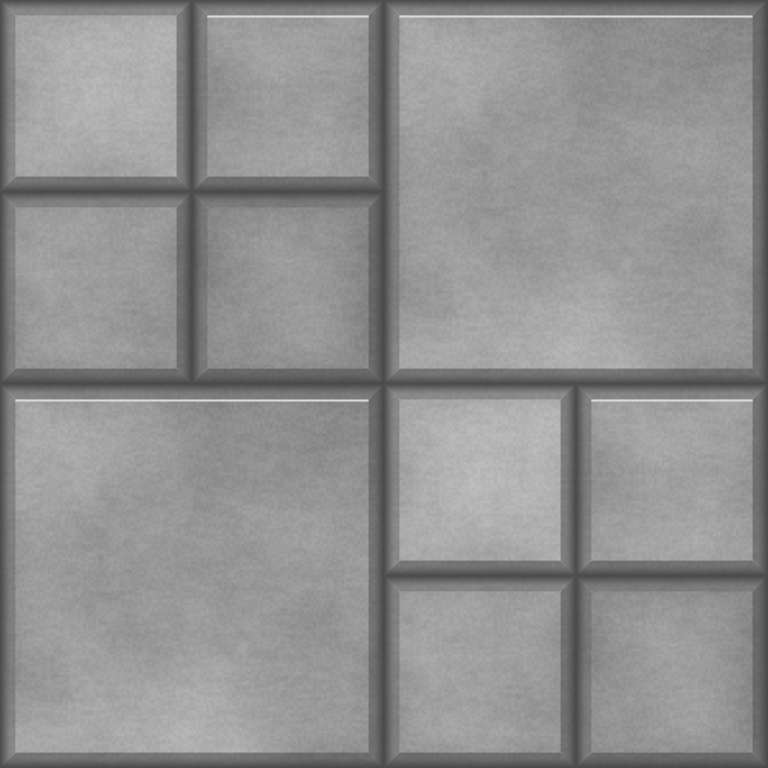
Reproduce this pattern procedurally as a Shadertoy shader.

```glsl
// Bevelled grey stone tiles: a checker of large slabs and quartets of small ones.
// Each tile is shaded from its edge distances (mitred bevel, dark seam, top glint),
// then weathered with cloudy noise and fine grain that repeat with the tile kind.

#define BLOCKS 2.0         // blocks across and down
#define BEVEL 0.0200       // bevel width
#define FACE_TONE 0.622    // average face grey
#define SEAM_TONE 0.27     // grey in the joints
#define SEAM_FADE 0.0150   // reach of the joint shadow
#define CLOUD_SCALE 7.0
#define CLOUD_AMOUNT 0.20
#define GRAIN_SCALE 300.0
#define GRAIN_AMOUNT 0.045
#define GLINT_TONE 0.86
#define GLINT_WIDTH 0.0026

float hash(vec2 p) {
    uvec2 q = uvec2(ivec2(p)) * uvec2(1597u, 3812u);
    uint n = (q.x ^ (q.y + 7919u)) * 26699u;
    n = (n ^ (n >> 15)) * 73471u;
    n = (n ^ (n >> 13)) * 48271u;
    return float((n >> 8) & 65535u) / 65535.0;
}

float valueNoise(vec2 p) {
    vec2 i = floor(p), f = fract(p);
    f = f * f * (3.0 - 2.0 * f);
    return mix(mix(hash(i), hash(i + vec2(1, 0)), f.x),
               mix(hash(i + vec2(0, 1)), hash(i + vec2(1, 1)), f.x), f.y);
}

float clouds(vec2 p) {
    float sum = 0.0, amp = 0.5;
    for (int i = 0; i < 5; i++) {
        sum += amp * valueNoise(p);
        p = mat2(1.6, 1.2, -1.2, 1.6) * p + 31.7;
        amp *= 0.5;
    }
    return sum - 0.484;
}

void mainImage(out vec4 fragColor, in vec2 fragCoord) {
    vec2 uv = fragCoord / iResolution.xy;
    float px = 1.0 / min(iResolution.x, iResolution.y);

    // Layout: alternate blocks are split into four small tiles
    vec2 block = floor(uv * BLOCKS);
    bool isSmall = mod(block.x + block.y, 2.0) > 0.5;
    float size = (isSmall ? 0.5 : 1.0) / BLOCKS;
    vec2 corner = floor(uv / size);
    vec2 p = uv - corner * size;
    vec2 cell = isSmall ? mod(corner, 2.0) : vec2(3.0);

    // Edge distances and mitre between horizontal and vertical bevels
    vec2 edge = min(p, size - p);
    float d = min(edge.x, edge.y);
    float mitre = edge.x - edge.y;
    float onHorizontal = smoothstep(-px, px, mitre);

    // Stone face: tone of the tile kind plus weathering
    float tint = isSmall ? 0.06 * cell.y - 0.055 * cell.x - 0.012 + 0.015 * block.x
                         : 0.02 - 0.08 * p.y;
    vec2 seed = cell * 17.0 + 5.0;
    float wear = CLOUD_AMOUNT * clouds(p * CLOUD_SCALE + seed);
    float grain = valueNoise(p * GRAIN_SCALE + seed) - 0.5;
    grain += 0.6 * (valueNoise(p * GRAIN_SCALE * vec2(0.2, 0.6) + seed) - 0.5);
    grain *= GRAIN_AMOUNT;
    float face = FACE_TONE + tint + wear + grain;
    face -= 0.02 * (1.0 - smoothstep(BEVEL, BEVEL * 2.5, d));

    // Bevel: lit from the upper left, darkening into the seam
    float sideTone = p.x < 0.5 * size ? 0.50 : 0.445;
    float levelTone = p.y < 0.5 * size ? 0.43 : 0.51;
    float slope = mix(sideTone, levelTone, onHorizontal);
    slope += 0.5 * tint + 0.4 * wear + 0.7 * grain;
    slope += 0.035 * (1.0 - smoothstep(0.0, 0.0015 + px, abs(mitre)))
                   * smoothstep(0.4 * BEVEL, BEVEL, d);
    float bevel = mix(SEAM_TONE, slope, smoothstep(-0.004, SEAM_FADE, d));

    float tone = mix(bevel, face, smoothstep(BEVEL - px, BEVEL + px, d));

    // Thin glint along the top of the slabs and the upper right small tile
    if (!isSmall || cell.x * cell.y > 0.5) {
        float line = abs(size - p.y - BEVEL - 0.0015) - 0.5 * GLINT_WIDTH;
        float glint = 1.0 - smoothstep(-0.5 * px, 0.5 * px, line);
        glint *= smoothstep(BEVEL - px, BEVEL + px, edge.x);
        tone = mix(tone, GLINT_TONE, glint);
    }

    fragColor = vec4(vec3(clamp(tone, 0.0, 1.0)), 1.0);
}
```
